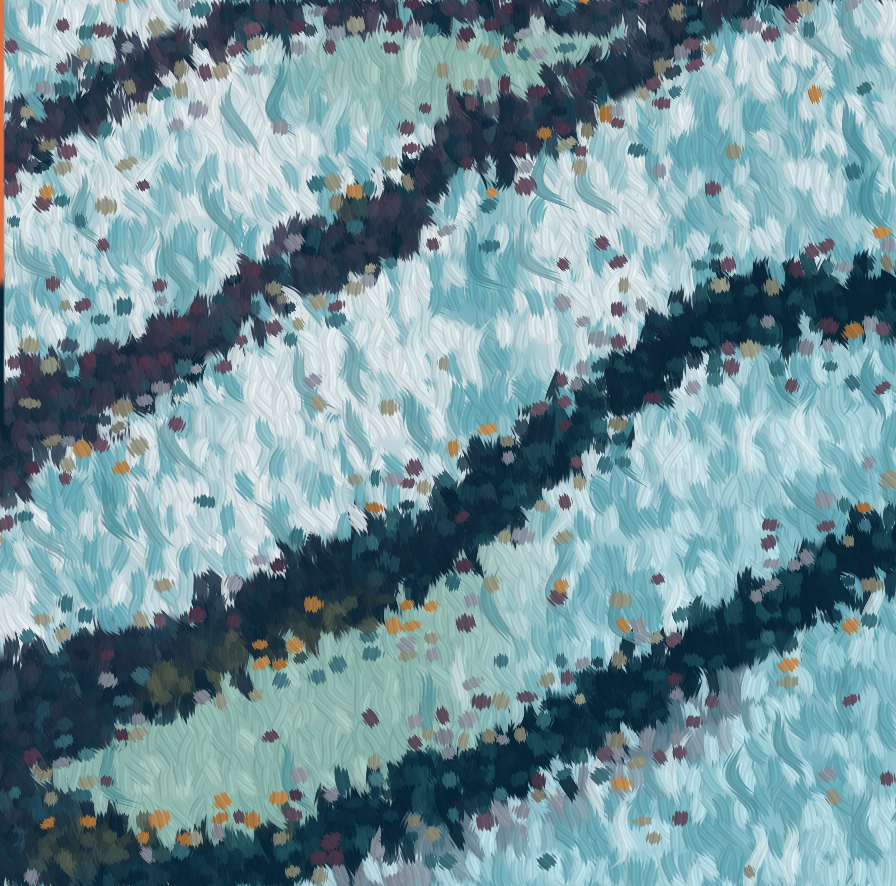
Give the GLSL for this background, as a Shadertoy shader.

```glsl
#define GROUND_CELLS vec2(36.0, 20.0)
#define BODY_CELLS vec2(56.0, 28.0)
#define CURL_CELLS vec2(14.0, 11.0)
#define DAB_CELLS vec2(47.0, 45.0)
#define BRISTLE_FREQ 620.0
#define RAGGED_EDGE 0.032
#define RELIEF 0.17
#define NAVY vec3(0.03, 0.14, 0.21)
#define PLUM vec3(0.33, 0.27, 0.35)
#define SAGE vec3(0.47, 0.66, 0.62)
#define TEAL vec3(0.40, 0.66, 0.71)
#define ORANGE vec3(0.72, 0.48, 0.24)

vec4 hash4(vec2 p) {
    return fract(sin(dot(p, vec2(127.1, 311.7)) + vec4(0.0, 1.7, 3.1, 5.3)) * 43758.5453);
}

float ramp(float a, float b, float x) {
    return clamp((x - a) / (b - a), 0.0, 1.0);
}

float segment(vec2 p, vec2 a, vec2 b) {
    vec2 d = b - a;
    return length(p - a - d * clamp(dot(p - a, d) / dot(d, d), 0.0, 1.0));
}

float blob(vec2 p, vec2 center, vec2 radius) {
    return 1.0 - smoothstep(0.4, 1.2, length((p - center) / radius));
}

// Four rising bands; x: signed distance to the nearest, y: number above p
vec2 bandField(vec2 p) {
    vec4 center = mix(vec4(.831, .501, .182, .050), vec4(.942, .608, .255, .013), ramp(0.0, 0.2, p.x));
    center = mix(center, vec4(.993, .686, .302, .034), ramp(0.2, 0.3, p.x));
    center = mix(center, vec4(.992, .757, .370, .095), ramp(0.3, 0.45, p.x));
    center = mix(center, vec4(.985, .838, .396, .116), ramp(0.45, 0.5, p.x));
    center = mix(center, vec4(.987, .863, .485, .153), ramp(0.5, 0.6, p.x));
    center = mix(center, vec4(.992, 1.00, .645, .274), ramp(0.6, 0.8, p.x));
    center = mix(center, vec4(1.03, 1.05, .664, .393), ramp(0.8, 1.0, p.x));
    vec4 halfWidth = mix(vec4(.043, .069, .079, .079), vec4(.029, .034, .050, .038), ramp(0.0, 0.2, p.x));
    halfWidth = mix(halfWidth, vec4(.017, .045, .061, .046), ramp(0.2, 0.4, p.x));
    halfWidth = mix(halfWidth, vec4(.025, .040, .044, .046), ramp(0.4, 0.7, p.x));
    halfWidth = mix(halfWidth, vec4(.013, .026, .038, .040), ramp(0.7, 1.0, p.x));
    vec4 d = abs(p.y - center) - halfWidth;
    return vec2(0.85 * min(min(d.x, d.y), min(d.z, d.w)), dot(step(p.y, center), vec4(1)));
}

// Ochre and orange rims
float warmth(vec2 p) {
    float d = min(segment(p, vec2(.18, .225), vec2(.42, .31)),
                  segment(p, vec2(.37, .78), vec2(.50, .90)));
    d = min(d, segment(p, vec2(.06, .04), vec2(.33, .10)));
    return 1.0 - smoothstep(0.01, 0.045, d);
}

vec3 lightPaint(vec2 p, float zone, float r) {
    vec3 pale = mix(vec3(.85, .89, .90), vec3(.71, .86, .90), smoothstep(-0.1, 0.6, p.x - p.y));
    float lower = step(2.5, zone) * step(zone, 3.5) * (1.0 - smoothstep(0.46, 0.66, p.x));
    float upper = blob(p, vec2(.53, .92), vec2(.24, .07));

    // Broad cool patches, then stroke by stroke variation
    float cool = blob(p, vec2(.40, .88), vec2(.09, .12)) + blob(p, vec2(.08, .64), vec2(.13, .10))
               + blob(p, vec2(.55, .64), vec2(.08, .18)) + blob(p, vec2(.87, .79), vec2(.20, .15))
               - blob(p, vec2(.22, .85), vec2(.13, .11)) - blob(p, vec2(.41, .60), vec2(.10, .11));
    float tone = r + 0.2 * cool + 0.15 * smoothstep(0.1, 0.5, p.x - p.y);
    tone += 0.18 * sin(p.x * 31.0 + 2.0 * sin(p.y * 17.0)) * sin(p.y * 23.0 + p.x * 9.0);
    vec3 c = mix(pale, TEAL, smoothstep(0.25, 1.0, tone));
    c = mix(c, mix(SAGE, vec3(.70, .81, .76), r * r), 0.85 * max(lower, upper));

    // Muted passage under the lowest band
    float murk = step(3.5, zone) * (1.0 - smoothstep(0.03, 0.09, segment(p, vec2(.40, .03), vec2(.78, .22))));
    vec3 muted = mix(vec3(.25, .43, .49), vec3(.57, .58, .63), fract(r * 7.0));
    return mix(c, muted, murk * step(0.35, r));
}

vec3 darkPaint(vec2 p, vec4 r, float warm) {
    vec3 c = mix(NAVY, vec3(.12, .32, .37), r.z * r.z * r.z);
    c = mix(c, PLUM, 0.8 * r.w * smoothstep(-0.3, 0.5, p.y - p.x));
    return mix(c, vec3(.38, .36, .26), 0.7 * r.z * warm);
}

vec3 accentPaint(vec4 r, float warm) {
    vec3 c = r.z < 0.3 ? vec3(.31, .22, .29) : r.z < 0.6 ? vec3(.55, .54, .46)
           : r.z < 0.8 ? vec3(.54, .55, .60) : vec3(.20, .40, .45);
    return mix(c, ORANGE, step(r.y, 0.06 + 0.4 * warm));
}

// kind 0: covering strokes, 1: long curls, 2: short dabs
void strokes(inout vec3 color, vec2 p, vec2 cells, vec2 size, int kind) {
    vec2 base = floor(p * cells - 0.5);
    float reach = 1.4 * max(size.x, size.y);
    for (int k = 0; k < 4; k++) {
        vec2 id = base + vec2(k % 2, k / 2);
        vec4 r = hash4(id + cells);
        vec2 at = (id + 0.2 + 0.6 * r.xy) / cells;
        vec2 v = p - at;
        if (dot(v, v) > reach * reach) continue;
        vec4 q = fract(r.wzxy * 57.31 + r.yxwz * 13.7);

        // Lean, bend and streak the stroke
        float a = (q.z - 0.5) * 0.9 - 0.2, s = sin(a), c = cos(a);
        v = mat2(c, s, -s, c) * v;
        v.x += (q.w - 0.5) * 18.0 * v.y * v.y;
        if (kind == 1) v.x += 0.007 * sin(v.y * 65.0 + 3.0 * q.x);
        if (kind == 2) v /= 0.55 + 0.5 * vec2(q.w, r.w);
        float streak = v.x * BRISTLE_FREQ + 40.0 * r.x + 2.0 * sin(v.y * 90.0 + 9.0 * r.y);
        float bristle = 0.5 + 0.25 * sin(streak) + 0.25 * sin(streak * 2.3 + v.y * 70.0);
        float mask = 1.0 - smoothstep(0.72, 1.0, length(v / size) + 0.5 * (bristle - 0.5));

        // Load the brush from the area under the stroke centre
        vec2 field = bandField(at);
        float warm = warmth(at);
        float edge = field.x + RAGGED_EDGE * (q.x - 0.5);
        vec3 paint = edge < 0.0 ? darkPaint(at, r, warm) : lightPaint(at, field.y, r.z);
        float cover = 0.9;
        if (kind == 1) {
            cover = step(0.022, edge) * step(q.y, 0.75) * 0.8;
            paint = mix(paint, q.z < 0.6 ? vec3(.22, .50, .55) : vec3(.88, .92, .92), 0.65);
        } else if (kind == 2) {
            float rim = 1.0 - smoothstep(0.0, 0.05, abs(field.x - 0.01));
            float accent = step(q.y, 0.05 + 0.45 * rim);
            paint = mix(paint, accentPaint(r, warm), 0.85 * accent);
            cover = max(accent, step(edge, 0.0) * 0.8);
        }
        paint *= 1.0 + RELIEF * (bristle - 0.5) + 0.05 * v.x / size.x;
        color = mix(color, paint, mask * cover);
    }
}

void mainImage(out vec4 fragColor, in vec2 fragCoord) {
    vec2 p = fragCoord / iResolution.xy;
    vec2 field = bandField(p);
    vec3 color = mix(darkPaint(p, vec4(0.4), warmth(p)), lightPaint(p, field.y, 0.5),
                     smoothstep(-0.01, 0.01, field.x));
    strokes(color, p, GROUND_CELLS, vec2(.017, .028), 0);
    strokes(color, p, BODY_CELLS, vec2(.010, .020), 0);
    strokes(color, p, CURL_CELLS, vec2(.010, .042), 1);
    strokes(color, p, DAB_CELLS, vec2(.013, .011), 2);

    // Bare left edge
    vec3 border = mix(NAVY, vec3(.85, .45, .30), smoothstep(.67, .69, p.y));
    float bare = (1.0 - smoothstep(.003, .006, p.x)) * smoothstep(.50, .52, p.y);
    fragColor = vec4(mix(color, border, bare), 1.0);
}
```
